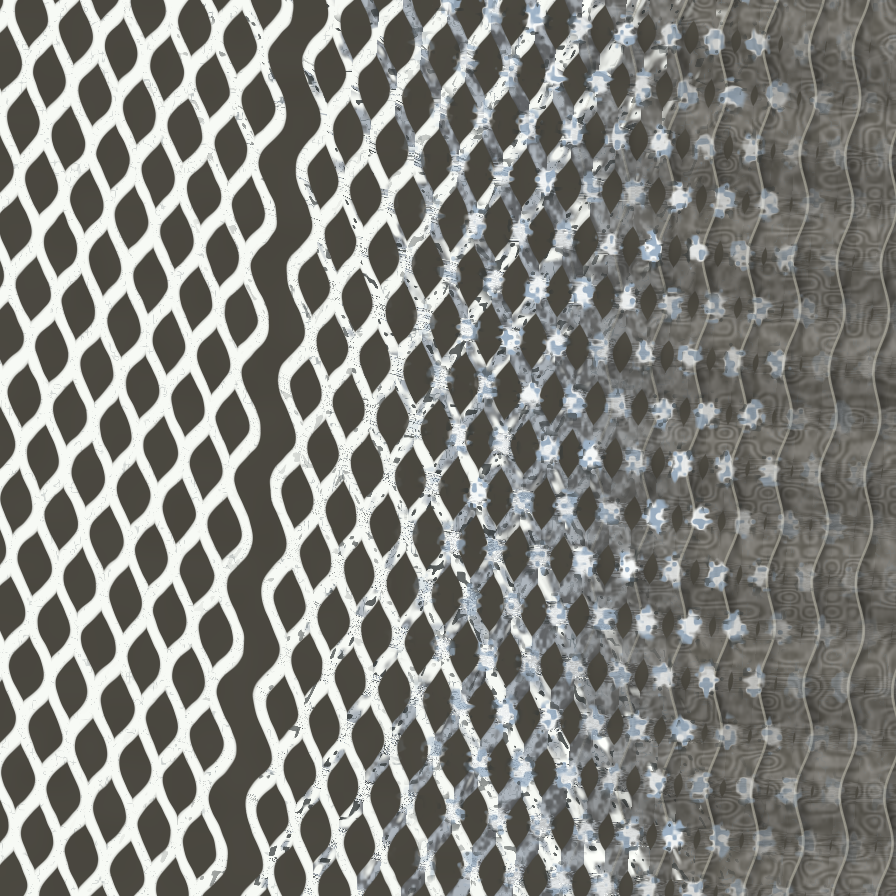
Write a WebGL 2 fragment shader that draws this texture.

```glsl
#version 300 es
precision highp float;
// Two sheets of expanded metal mesh parted by a wavy, slanted seam.
// Cosine strands touch in pairs to form staggered eyes; lighting runs from
// white on the left, through bluish mirror metal, to closed tan steel.
uniform vec2 u_resolution;
out vec4 outColor;

const float TAU = 6.2831853;
const float PITCH = 0.1185; // height of one eye

float hash(vec2 p) {
  uvec2 q = uvec2(ivec2(floor(p))) * uvec2(1597334673u, 3812015801u);
  uint n = (q.x ^ q.y) * 1597334673u;
  n = (n ^ (n >> 15)) * 2246822519u;
  return float((n ^ (n >> 13)) >> 8) / 16777216.0;
}

float noise(vec2 p) {
  vec2 i = floor(p), f = fract(p);
  f = f * f * (3.0 - 2.0 * f);
  return mix(mix(hash(i), hash(i + vec2(1, 0)), f.x),
             mix(hash(i + vec2(0, 1)), hash(i + vec2(1, 1)), f.x), f.y);
}

// Signed offset from the nearest strand, never beyond the sheet edge
float strandOffset(float u) {
  return u - max(floor(u + 0.5), 0.0);
}

// Metal tone for a strand leaning by lean (-1 to 1)
vec3 metalColor(vec2 p, float lean, float closed) {
  vec2 q = vec2(p.x - 0.45 * lean * p.y, p.y); // grain follows the strand
  float grain = noise(q * vec2(120.0, 70.0) + 17.0 * step(0.0, lean));
  float fine = noise(p * vec2(260.0, 190.0) + 40.0);
  float swirl = 0.5 + 0.5 * cos(TAU * 4.0 * noise(p * vec2(42.0, 60.0) + 9.0));

  vec3 mirror = mix(vec3(0.38, 0.39, 0.40), vec3(0.68, 0.71, 0.74),
                    smoothstep(0.3, 0.7, 0.6 * grain + 0.4 * fine));
  vec3 steel = mix(vec3(0.32, 0.31, 0.28), vec3(0.53, 0.52, 0.50),
                   0.45 * swirl + 0.35 * grain + 0.2 * fine);
  vec3 color = mix(mirror, steel, closed);

  // The white glare reaches further along one lean above, the other below
  float limit = 0.51 + 0.34 * lean * (p.y - 0.5);
  float glare = smoothstep(0.07, -0.04, p.x - limit + 0.26 * (grain - 0.5));
  color = mix(color, vec3(0.97, 0.98, 0.96), glare);

  // Scratches and dark flecks, densest where the glare ends
  float edge = exp(-pow((p.x - limit) / 0.14, 2.0));
  float scratch = smoothstep(0.07, 0.0, abs(fine - 0.5)) * smoothstep(0.5, 0.7, grain);
  color = mix(color, vec3(0.42, 0.46, 0.48), scratch * (0.25 + 0.55 * edge));
  float fleck = smoothstep(0.74, 0.82, noise(q * vec2(210.0, 150.0) + 71.0));
  return mix(color, vec3(0.17, 0.19, 0.19), fleck * edge * 0.8);
}

void main() {
  vec2 p = gl_FragCoord.xy / u_resolution;
  p.y = 1.0 - p.y; // measured downward from the top
  float aa = 0.8 / min(u_resolution.x, u_resolution.y);

  // Lattice coordinates on either side of the seam
  float s = p.x - (0.335 - 0.078 * p.y);
  bool right = s > 0.0;
  float side = right ? 1.0 : -1.0;
  float width = right ? 0.050 : 0.052;
  float sag = right ? 0.12 * (1.0 - exp(-4.0 * s)) : 0.38 * s;
  float u = (abs(s) - (right ? 0.028 : 0.026)) / width;
  float t = (p.y - sag) / PITCH - (right ? 3.52 : 4.10);
  u += 0.05 * (noise(vec2(u * 1.3, t * 1.7) + 30.0) - 0.5);
  float wave = cos(TAU * t), slope = sin(TAU * t);

  // Distances to the two interleaved strand families
  float bend = 0.25 * TAU * width / PITCH * slope * side;
  float evenDist = abs(strandOffset(u + 0.25 * wave)) * width / length(vec2(1.0, bend - 0.078));
  float oddDist = abs(strandOffset(u - 0.5 - 0.25 * wave)) * width / length(vec2(1.0, -bend - 0.078));
  float dist = min(evenDist, oddDist);
  float lean = (evenDist < oddDist ? 1.0 : -1.0) * side * clamp(1.6 * slope, -1.0, 1.0);

  // Strands broaden until the eyes close on the right
  float closed = smoothstep(0.58, 0.80, p.x);
  float radius = 0.0070 + 0.017 * smoothstep(0.18, 0.64, s);
  radius += 0.0018 * (noise(p * 75.0) - 0.5);
  float cover = smoothstep(aa, -aa, dist - radius);

  vec3 backing = vec3(0.29, 0.28, 0.25) + 0.012 * (noise(p * 30.0) - 0.5);
  vec3 metal = metalColor(p, lean, closed);
  metal *= 1.0 - 0.13 * smoothstep(0.6, 1.0, dist / radius);
  vec3 color = mix(backing, metal, cover);

  if (right) {
    // Thin wavy ridges on the closed part, each with a shaded flank
    float ridge = strandOffset(u + 0.13 * wave) * width;
    float flank = smoothstep(0.018, 0.0, ridge) * step(0.0, ridge);
    color *= 1.0 - (0.30 * flank + 0.08 * slope) * closed;
    float line = smoothstep(0.0015 + aa, 0.0015 - aa, abs(ridge));
    color = mix(color, vec3(0.66, 0.65, 0.60), 0.75 * line * closed);

    // Pale glints with dark specks where strands meet
    vec2 grid = vec2(u, t) - vec2(0.25, 0.5);
    vec2 nodeA = floor(grid + 0.5), nodeB = floor(grid) + 0.5;
    vec2 size = vec2(width, PITCH * 0.75);
    vec2 a = (grid - nodeA) * size, b = (grid - nodeB) * size;
    float spot = min(length(a), length(b));
    vec2 id = length(a) < length(b) ? nodeA : nodeB;
    float rough = noise(p * 170.0 + 12.0);
    float glint = smoothstep(0.014, 0.008, spot + 0.012 * (rough - 0.5));
    float reach = smoothstep(0.42, 0.54, p.x) * (1.0 - 0.85 * smoothstep(0.72, 1.0, p.x));
    reach *= 0.6 + 0.4 * hash(id * 2.0 + 100.0);
    vec3 shine = mix(vec3(0.62, 0.70, 0.78), vec3(0.97, 0.98, 0.98), smoothstep(0.25, 0.5, rough));
    color = mix(color, shine, glint * reach);
    float speck = smoothstep(0.66, 0.76, noise(p * 190.0 + 55.0));
    speck *= smoothstep(0.022, 0.012, spot) * smoothstep(0.006, 0.011, spot);
    color = mix(color, vec3(0.20, 0.22, 0.22), 0.7 * speck * reach);
  }
  outColor = vec4(clamp(color, 0.0, 1.0), 1.0);
}
```
